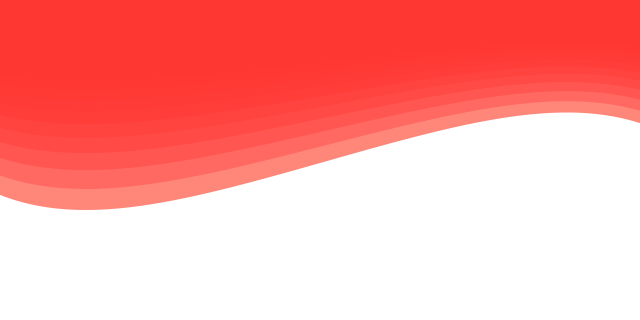
This background is drawn by a WebGL 1 fragment shader. Its source:

```glsl
precision highp float;
// Red layered waves hanging from the top, fading to coral above a white field.

uniform vec2 u_resolution;

const vec3 PAPER = vec3(1.0);
const vec3 DEEP_RED = vec3(1.0, 0.212, 0.188);
const vec3 CORAL = vec3(1.0, 0.53, 0.48);
const vec3 TINT_DECAY = vec3(1.0, 0.63, 0.67); // tint kept per layer, by channel

const int LAYERS = 10;
const float LAYER_SCALE = 0.9;    // depth of each layer relative to the one below

const float WAVE_CENTER = 0.5098; // x halfway between trough and crest
const float WAVE_REACH = 0.3757;  // x distance from center to trough or crest
const float WAVE_DEPTH = 0.5039;  // mean depth below the top
const float WAVE_HEIGHT = 0.1523; // half the vertical swing
const float END_FLATTEN = 0.1;    // softens the curve toward the canvas sides

// Depth of the lowest wave edge, measured down from the top.
float waveDepth(float x) {
  float u = (x - WAVE_CENTER) / WAVE_REACH;
  float k = u * u - 1.0;
  float swing = u * (1.5 - 0.5 * u * u) - END_FLATTEN * u * k * k;
  return WAVE_DEPTH - WAVE_HEIGHT * swing;
}

void main() {
  vec2 uv = gl_FragCoord.xy / u_resolution;
  float depth = 1.0 - uv.y;
  float edge = waveDepth(uv.x);
  vec3 tint = CORAL - DEEP_RED;
  vec3 color = PAPER;

  // Stack layers from the lowest and palest to the highest and deepest.
  for (int i = 0; i < LAYERS; i++) {
    float cover = clamp((edge - depth) * u_resolution.y + 0.5, 0.0, 1.0);
    color = mix(color, DEEP_RED + tint, cover);
    edge *= LAYER_SCALE;
    tint *= TINT_DECAY;
  }

  gl_FragColor = vec4(color, 1.0);
}
```
